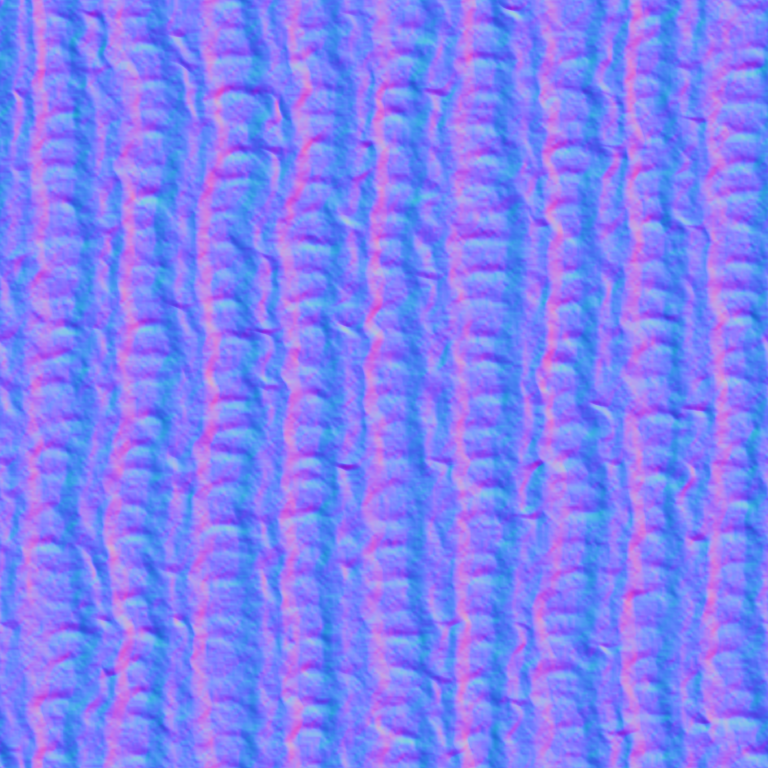
Reproduce this texture map procedurally as a WebGL 2 fragment shader.

```glsl
#version 300 es
precision highp float;

uniform vec2 u_resolution;
out vec4 fragColor;

// Layout: repeats across and down the tile
const float RIBS = 9.0;
const float RUNGS = 25.0;
const float STITCHES = 13.0;
const float RIB_PHASE = 0.70;

// Rib profile, widths in rib cells, heights in canvas units
const float RIB_HALF_WIDTH = 0.26;
const float LEFT_EDGE = 0.12;
const float RIGHT_EDGE = 0.16;
const float RIB_HEIGHT = 0.0095;
const float DOME_HEIGHT = 0.0022;
const float RUNG_HEIGHT = 0.0046;
const float RUNG_THICKNESS = 0.20;
const float RUNG_HALF_WIDTH = 0.17;

// Channel between the ribs
const float STITCH_HEIGHT = 0.0052;
const float STITCH_WIDTH = 0.12;
const float STITCH_SLANT = 1.5;

// Irregularity and surface wear
const float MEANDER = 0.26;
const float RAGGED = 0.12;
const float FRAYED = 0.07;
const float LUMP_HEIGHT = 0.0022;
const float GRAIN_HEIGHT = 0.0011;
const float FINE_HEIGHT = 0.0007;
const float SAMPLE_STEP = 0.0008;

float hash(vec2 p) {
    vec3 q = fract(p.xyx * 0.1031);
    q += dot(q, q.yzx + 33.33);
    return fract((q.x + q.y) * q.z);
}

// Value noise that wraps over the unit square
float noise(vec2 uv, vec2 period) {
    vec2 p = uv * period;
    vec2 i = floor(p);
    vec2 f = p - i;
    vec2 w = f * f * f * (f * (f * 6.0 - 15.0) + 10.0);
    vec2 a = mod(i, period);
    vec2 b = mod(i + 1.0, period);
    return mix(mix(hash(a), hash(vec2(b.x, a.y)), w.x),
               mix(hash(vec2(a.x, b.y)), hash(b), w.x), w.y);
}

float bell(float x) {
    return exp(-x * x);
}

// Lens-shaped ridges across one rib, unevenly spaced and sized
float rungs(float u, float y, float rib) {
    float row = y * RUNGS + hash(vec2(rib, 71.0));
    float base = floor(row);
    float sum = 0.0;
    for (float k = -1.0; k <= 1.0; k++) {
        vec2 id = vec2(rib + 20.0, mod(base + k, RUNGS));
        float offset = 0.5 + 0.36 * (hash(id + 3.0) - 0.5);
        float tilt = 0.7 * (hash(id + 47.0) - 0.5);
        float d = row - base - k - offset - tilt * u + 2.5 * u * u;
        float size = mix(0.45, 1.25, hash(id + 90.0));
        float across = (u - 0.08 * (hash(id + 15.0) - 0.5)) / RUNG_HALF_WIDTH;
        sum += size * bell(d / RUNG_THICKNESS) * bell(across);
    }
    return sum;
}

// Drop-shaped stitches along one channel, blunt at the top
float stitches(float u, float y, float channel, float sway) {
    float v = y * STITCHES - STITCH_SLANT * sqrt(u * u + 0.004)
            + 0.9 * sway + hash(vec2(channel, 133.0));
    float f = fract(v);
    vec2 id = vec2(channel + 60.0, mod(floor(v), STITCHES));
    float size = mix(0.4, 1.2, hash(id));
    float shift = 0.14 * (hash(id + 31.0) - 0.5);
    float drop = smoothstep(0.0, 0.65, f) * (1.0 - smoothstep(0.6, 1.0, f));
    return (0.35 + size * drop) * bell((u - shift * drop) / STITCH_WIDTH);
}

float surface(vec2 uv) {
    // Wandering ribs with ragged, frayed edges
    vec2 diagonal = vec2(uv.x + uv.y, uv.y - uv.x);
    float sway = noise(uv, vec2(9.0, 6.0)) - 0.5;
    float ragged = noise(uv, vec2(18.0, 29.0)) - 0.5;
    float frayed = noise(diagonal, vec2(43.0, 43.0)) - 0.5;
    float q = uv.x * RIBS - RIB_PHASE + MEANDER * sway + RAGGED * ragged + FRAYED * frayed;
    float rib = floor(q + 0.5);
    float u = q - rib;
    float channel = floor(q);
    float c = q - channel - 0.5;

    // Raised rib, steeper on its left side, with a domed top
    float left = smoothstep(-LEFT_EDGE, LEFT_EDGE, u + RIB_HALF_WIDTH);
    float right = smoothstep(-RIGHT_EDGE, RIGHT_EDGE, RIB_HALF_WIDTH - u);
    float h = (RIB_HEIGHT + DOME_HEIGHT * bell((u - 0.06) / 0.2)) * left * right;
    h += RUNG_HEIGHT * rungs(u, uv.y, mod(rib, RIBS));
    h += STITCH_HEIGHT * stitches(c, uv.y, mod(channel, RIBS), ragged);

    // Soft lumps and leathery grain
    h += LUMP_HEIGHT * noise(uv, vec2(41.0, 47.0));
    h += GRAIN_HEIGHT * noise(diagonal, vec2(78.0, 70.0));
    h += FINE_HEIGHT * noise(uv, vec2(176.0, 190.0));
    return h;
}

void main() {
    vec2 uv = gl_FragCoord.xy / u_resolution;
    vec2 e = vec2(SAMPLE_STEP, 0.0);
    vec2 slope = vec2(surface(uv + e.xy) - surface(uv - e.xy),
                      surface(uv + e.yx) - surface(uv - e.yx)) / (2.0 * SAMPLE_STEP);
    // Surface direction encoded as colour
    vec3 normal = normalize(vec3(slope, 1.0));
    fragColor = vec4(0.5 + 0.5 * normal, 1.0);
}
```
